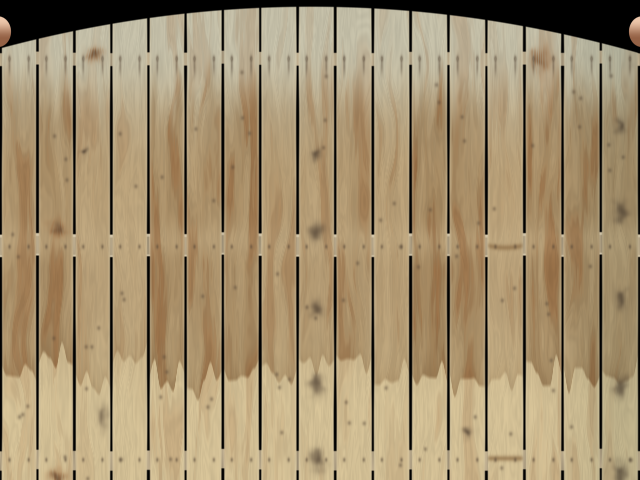
Reproduce this texture procedurally as a WebGL 1 fragment shader.

```glsl
precision highp float;
// An arched fence of weathered upright boards before a black ground.
// Boards come from a slightly bent repeat; stretched noise gives grain and
// stains with dripping ends; soft spots make knots, nails and nail streaks.

uniform vec2 u_resolution;

const float ASPECT = 4.0 / 3.0;
const float PITCH = 0.07824;       // distance between gaps
const float FIRST_GAP = 0.0781;
const float GAP_HALF = 0.0026;
const float ARCH_TOP = 0.986;
const float ARCH_X = 0.648;
const float ARCH_CURVE = 0.207;
const float DRIP_END = 0.228;
const vec3 GREY_WOOD = vec3(0.76, 0.74, 0.65);
const vec3 TAN_WOOD = vec3(0.755, 0.665, 0.51);
const vec3 PALE_WOOD = vec3(0.82, 0.745, 0.58);
const vec3 STAIN = vec3(0.56, 0.44, 0.29);
const vec3 RUST = vec3(0.59, 0.40, 0.24);
const vec3 KNOT = vec3(0.33, 0.27, 0.21);
const vec3 RAIL = vec3(0.68, 0.62, 0.51);

float hash(vec2 p) {
  vec3 q = fract(p.xyx * 0.1031);
  q += dot(q, q.yzx + 33.33);
  return fract((q.x + q.y) * q.z);
}

float noise(vec2 p) {
  vec2 i = floor(p), f = fract(p);
  f = f * f * (3.0 - 2.0 * f);
  return mix(mix(hash(i), hash(i + vec2(1, 0)), f.x),
             mix(hash(i + vec2(0, 1)), hash(i + vec2(1, 1)), f.x), f.y);
}

float fbm(vec2 p) {
  float sum = 0.0, amp = 0.533;
  for (int i = 0; i < 4; i++) {
    sum += amp * noise(p);
    p = p * 2.03 + 7.1;
    amp *= 0.5;
  }
  return sum;
}

// How brown each board is, from 0 to 1
float boardTone(float i) {
  vec4 g = vec4(0.5);
  if (i < 4.0) g = vec4(0.5, 0.65, 0.2, 0.1);
  else if (i < 8.0) g = vec4(0.7, 0.55, 0.65, 0.3);
  else if (i < 12.0) g = vec4(0.3, 0.45, 0.3, 0.85);
  else if (i < 16.0) g = vec4(0.65, 0.15, 0.7, 0.65);
  return dot(g, step(abs(vec4(0, 1, 2, 3) - mod(i, 4.0)), vec4(0.5)));
}

float spot(vec2 p, vec2 c, vec2 r) {
  vec2 d = (p - c) / r;
  return exp(-dot(d, d));
}

float band(float y, float low, float high, float soft) {
  return smoothstep(low - soft, low + soft, y) * (1.0 - smoothstep(high - soft, high + soft, y));
}

void main() {
  vec2 p = gl_FragCoord.xy / u_resolution * vec2(ASPECT, 1.0);
  float aa = 1.0 / u_resolution.y;

  // Board index and place across the board
  float bend = (p.x - 0.665) / 0.587;
  float b = (p.x + 0.0057 * (1.0 - bend * bend) - FIRST_GAP) / PITCH + 1.0;
  float board = clamp(floor(b), 0.0, 16.0);
  float f = b - board;
  float gapId = floor(b + 0.5);
  float gapDist = abs(b - gapId) * PITCH;
  float tone = boardTone(board);
  float seed = hash(vec2(board, 3.7));

  // Grain
  float warp = noise(vec2(f * 2.0 + board * 17.0, p.y * 7.0));
  float flame = fbm(vec2(f * 4.0 + warp * 1.5 + board * 23.0, p.y * 4.5 + seed * 40.0));
  float fine = noise(vec2(p.x * 240.0, p.y * 14.0));
  float rings = sin(50.0 * flame + 9.0 * f);

  // Base colour and soaked stain with fingered ends
  vec3 wood = mix(PALE_WOOD, TAN_WOOD, smoothstep(0.15, 0.4, p.y));
  wood = mix(wood, GREY_WOOD, smoothstep(0.62, 0.92, p.y));
  float finger = noise(vec2(f * 6.0 + board * 31.0, 2.5));
  float dripEnd = DRIP_END + 0.06 * (seed - 0.5) + 0.1 * (finger - 0.5);
  float start = 0.85 + 0.1 * (finger - 0.5);
  float soaked = smoothstep(dripEnd - 0.006, dripEnd + 0.006, p.y)
               * (1.0 - smoothstep(start - 0.11, start + 0.02, p.y));
  float midFade = 1.0 - 0.45 * exp(-pow((p.y - 0.5) / 0.035, 2.0));
  float stain = soaked * midFade * (0.12 + 0.85 * tone) * (0.2 + 1.2 * flame);
  stain += soaked * 0.25 * exp(-(p.y - dripEnd) * 22.0);
  wood = mix(wood, STAIN, clamp(stain, 0.0, 0.9));
  float streak = smoothstep(0.5, 0.72, flame) * (0.15 + 0.7 * tone);
  wood = mix(wood, RUST, streak * (0.35 + 0.4 * soaked));
  wood *= 0.975 + 0.05 * fine + 0.018 * rings;

  // Knots: two columns, single large ones, and scattered specks
  vec2 k = p + 0.012 * (vec2(noise(p * 65.0), noise(p * 65.0 + 19.0)) - 0.5);
  float knots = 0.0;
  for (int i = 0; i < 5; i++) {
    float n = float(i);
    float size = 0.6 + 0.5 * hash(vec2(n, 8.0));
    knots += 0.75 * spot(k, vec2(0.66, 0.675 - 0.158 * n), vec2(0.014, 0.018) * size);
    knots += 0.7 * spot(k, vec2(1.292, 0.74 - 0.182 * n), vec2(0.013, 0.02) * size);
    vec2 speck = vec2(0.2 + 0.6 * hash(vec2(board, n + 20.0)), hash(vec2(n + 5.0, board + 9.0)));
    knots += 0.4 * spot(vec2(f * PITCH, p.y), speck * vec2(PITCH, 0.85), vec2(0.004, 0.005));
  }
  float bigKnot = spot(k, vec2(0.1215, 0.5226), vec2(0.018, 0.016))
                + spot(k, vec2(0.196, 0.887), vec2(0.017, 0.015))
                + spot(k, vec2(0.1215, 0.007), vec2(0.018, 0.013))
                + 0.8 * spot(k, vec2(1.125, 0.875), vec2(0.02, 0.028));
  knots += 0.75 * spot(k, vec2(0.1736, 0.682), vec2(0.007))
         + 0.55 * spot(k, vec2(0.2135, 0.132), vec2(0.011, 0.023))
         + 0.75 * spot(k, vec2(0.9757, 0.097), vec2(0.01));
  wood = mix(wood, RUST, clamp(bigKnot * (0.7 + 0.25 * rings), 0.0, 0.9));
  knots += 0.5 * bigKnot * bigKnot * bigKnot;
  wood = mix(wood, KNOT, clamp(knots, 0.0, 0.85));
  float scar = exp(-pow((p.y - 0.484 - 0.02 * (f - 0.5) * (f - 0.5)) / 0.006, 2.0))
             + exp(-pow((p.y - 0.045) / 0.006, 2.0));
  wood = mix(wood, STAIN, 0.7 * scar * step(abs(board - 13.0), 0.5));

  // Nails near each rail, with streaks under the top ones
  vec2 nail = vec2((abs(f - 0.5) - 0.26) * PITCH, p.y);
  float nails = spot(nail, vec2(0.0, 0.878), vec2(0.003, 0.006))
              + spot(nail, vec2(0.0, 0.486), vec2(0.003, 0.005))
              + spot(nail, vec2(0.0, 0.042), vec2(0.003, 0.005))
              + 0.8 * spot(nail, vec2(0.0, 0.862), vec2(0.0025, 0.018));
  wood = mix(wood, KNOT, 0.5 * clamp(nails, 0.0, 1.0));

  // Pale board edges and cooler right side
  wood = mix(wood, vec3(0.85, 0.80, 0.67), 0.35 * (1.0 - smoothstep(0.003, 0.009, gapDist)));
  wood *= mix(vec3(1.0), vec3(0.9, 0.92, 0.92), smoothstep(1.12, 1.3, p.x));

  // Gaps, bridged by three rails
  float shift = 0.006 * (hash(vec2(gapId, 6.0)) - 0.5);
  float y = p.y + shift;
  float rails = band(y, 0.865, 0.892, aa) + band(y, 0.467, 0.514, aa) + band(y, 0.022, 0.0625, aa);
  float lip = band(y, 0.508, 0.514, aa) + band(y, 0.467, 0.471, aa);
  vec3 behind = mix(RAIL * (0.85 + 0.3 * fine), vec3(0.9, 0.86, 0.76), 0.6 * lip) * rails;
  float halfWidth = GAP_HALF + 0.0012 * (noise(vec2(gapId * 5.0, p.y * 8.0)) - 0.5);
  vec3 fence = mix(behind, wood, smoothstep(halfWidth - aa, halfWidth + aa, gapDist));

  // Rounded post tops at both sides, then the arched fence over them
  vec2 post = (vec2(min(p.x, ASPECT - p.x), p.y) - vec2(-0.004, 0.934)) / vec2(0.027, 0.032);
  float postMask = 1.0 - smoothstep(0.95, 1.05, length(post));
  vec3 color = mix(vec3(0.58, 0.38, 0.27), vec3(0.93, 0.78, 0.67), smoothstep(-0.5, 0.8, post.y)) * postMask;
  float arch = ARCH_TOP - ARCH_CURVE * (p.x - ARCH_X) * (p.x - ARCH_X);
  color = mix(color, fence, smoothstep(-aa, aa, arch - p.y));
  gl_FragColor = vec4(color, 1.0);
}
```
